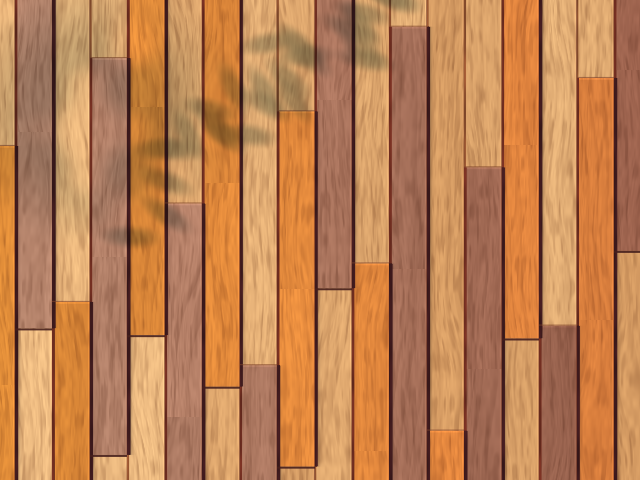
Reproduce this texture procedurally as a WebGL 2 fragment shader.

```glsl
#version 300 es
precision highp float;
// Vertical wooden slats: raised brown and orange boards over pale ones, with
// dark seams. Board ends come from a golden-ratio sequence, grain from stretched
// value noise, and a loop of soft ellipses casts dappled leaf shade.
uniform vec2 u_resolution;
out vec4 fragColor;

const float PITCH = 0.078;

float hash(vec2 p) {
  vec3 q = fract(p.xyx * vec3(0.1031, 0.1030, 0.0973));
  q += dot(q, q.yzx + 33.33);
  return fract((q.x + q.y) * q.z);
}

float noise(vec2 p) {
  vec2 i = floor(p), f = fract(p);
  f = f * f * (3.0 - 2.0 * f);
  return mix(mix(hash(i), hash(i + vec2(1, 0)), f.x),
             mix(hash(i + vec2(0, 1)), hash(i + vec2(1, 1)), f.x), f.y);
}

// Bottom and top height of the raised board in a column
vec2 boardSpan(float column) {
  float f = fract(column * 0.618 + 0.2);
  float top = 1.0 - mix(-0.28, 0.9, pow(f, 1.3));
  return vec2(top - 0.72 - 0.3 * hash(vec2(column + 40.0, 7.0)), top);
}

float inSpan(float y, vec2 span, float aa) {
  return smoothstep(-aa, aa, y - span.x) * smoothstep(-aa, aa, span.y - y);
}

// One at d inside [0, width], softened
float band(float d, float width, float aa) {
  return smoothstep(-aa, aa, d) * smoothstep(-aa, aa, width - d);
}

// Signed brightness of the wood: slanted pores, fine fibres and wavy rings
float woodGrain(vec2 p, float seed) {
  vec2 q = p + floor(seed * 60.0) * vec2(1.7, 2.3);
  q.x += 0.035 * noise(q * vec2(14.0, 5.0));
  float pores = smoothstep(0.5, 0.9, noise(q * vec2(190.0, 24.0)));
  float fibres = noise(q * vec2(330.0, 50.0)) - 0.5;
  float rings = fract(q.x * 32.0 + 3.0 * noise(q * vec2(13.0, 2.2)));
  float ringLine = smoothstep(0.55, 0.92, rings) * smoothstep(1.0, 0.92, rings);
  float clouds = noise(q * vec2(40.0, 4.0)) - 0.5;
  return 0.09 * fibres - 0.11 * pores - 0.06 * ringLine + 0.06 * clouds + 0.035;
}

// Blurred leaves along a curved twig, plus a faint haze on the left
float leafShade(vec2 p) {
  float light = 1.0;
  for (int k = 0; k < 26; k++) {
    float id = float(k), t = (id + 0.5) / 26.0;
    vec2 jitter = vec2(hash(vec2(id, 3.0)), hash(vec2(id, 8.0))) - 0.5;
    vec2 centre = vec2(mix(0.28, 0.86, t), mix(0.47, 1.0, sqrt(t))) + 0.11 * jitter;
    float angle = -0.5 + 1.4 * (hash(vec2(id, 15.0)) - 0.5);
    vec2 d = p - centre;
    d = vec2(d.x * cos(angle) + d.y * sin(angle), d.y * cos(angle) - d.x * sin(angle));
    float leaf = 1.0 - smoothstep(0.3, 1.25, length(d / vec2(0.062, 0.024)));
    light *= 1.0 - 0.65 * leaf;
  }
  float haze = 1.0 - smoothstep(0.4, 1.2, length((p - vec2(0.2, 0.77)) / vec2(0.27, 0.27)));
  light *= 1.0 - 0.5 * haze * smoothstep(0.15, 0.7, noise(p * 11.0 + 4.0));
  return 1.0 - light;
}

void main() {
  vec2 p = gl_FragCoord.xy / u_resolution.y;
  float aa = 0.6 / u_resolution.y;
  float across = gl_FragCoord.x / u_resolution.x;
  float u = (p.x - 0.0313) / PITCH;
  float column = floor(u);
  float fromLeft = (u - column) * PITCH;
  float fromRight = PITCH - fromLeft;

  vec2 span = boardSpan(column);
  float raised = inSpan(p.y, span, aa);
  float leftRaised = inSpan(p.y, boardSpan(column - 1.0), aa);
  float above = step(0.5 * (span.x + span.y), p.y);
  float seed = hash(vec2(column + 20.0, 31.0 + 5.0 * above));

  // Board colours
  vec3 pale = mix(vec3(0.91, 0.72, 0.50), vec3(0.84, 0.62, 0.40), seed);
  pale *= mix(vec3(1.02), vec3(0.96, 0.93, 0.90), across);
  vec3 brown = mix(vec3(0.74, 0.54, 0.44), vec3(0.59, 0.37, 0.29), across);
  vec3 orange = mix(vec3(0.88, 0.55, 0.22), vec3(0.85, 0.49, 0.24), across);
  vec3 stain = mod(column, 2.0) > 0.5 ? orange : brown;
  stain *= 0.96 + 0.08 * seed;
  vec3 color = mix(pale, stain, raised);
  float grain = woodGrain(p, mix(seed, fract(seed * 7.3 + 0.2), step(0.5, raised)));
  color *= 1.0 + grain * vec3(0.9, 1.15, 1.3);

  // Shade beside raised boards and light on bevelled edges
  color *= 1.0 - 0.35 * leftRaised * (1.0 - 0.6 * raised) * exp(-max(fromLeft - 0.006, 0.0) / 0.003);
  color *= 1.0 + 0.09 * band(fromRight - 0.0015, 0.0025, aa);
  color *= 1.0 + 0.10 * raised * band(span.y - p.y, 0.004, aa);

  // Seams between columns
  float seamWidth = mix(0.0036, 0.0066, max(leftRaised, 0.45 * raised));
  vec3 seamColor = mix(vec3(0.55, 0.31, 0.18), vec3(0.42, 0.17, 0.12), raised);
  seamColor = mix(seamColor, vec3(0.24, 0.10, 0.11), leftRaised);
  seamColor *= 0.85 + 0.35 * noise(p * vec2(200.0, 30.0));
  color = mix(color, seamColor, 1.0 - smoothstep(-aa, aa, fromLeft - seamWidth));
  color = mix(color, vec3(0.42, 0.19, 0.13), 0.6 * (1.0 - smoothstep(0.0, 0.0016 + aa, fromRight)));

  // Board ends: dark shadow below, thin line above
  color = mix(color, vec3(0.27, 0.12, 0.11), 0.9 * band(span.x - p.y, 0.0042, aa));
  color = mix(color, vec3(0.50, 0.27, 0.17), 0.7 * band(p.y - span.y, 0.0020, aa));

  color *= mix(vec3(1.0), vec3(0.62, 0.69, 0.70), leafShade(p));
  fragColor = vec4(clamp(color, 0.0, 1.0), 1.0);
}
```
